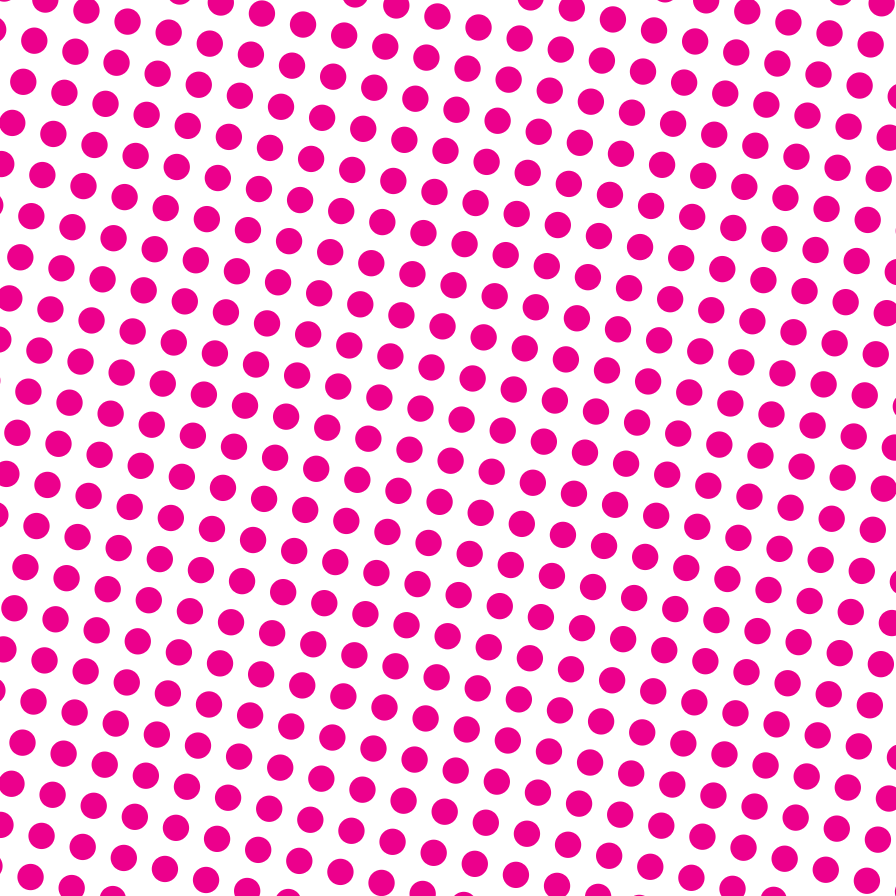
A WebGL 2 fragment shader for this pattern:

```glsl
#version 300 es
precision highp float;
// Halftone screen: a square lattice of equal magenta dots on white, tilted 15 degrees.

#define PITCH 0.04751                 // dot spacing, in canvas heights
#define RADIUS 0.309                  // dot radius, in pitches
#define TILT_DEGREES -15.0            // lattice rotation, counter-clockwise
#define ANCHOR vec2(0.5029, 0.4858)   // centre of one dot
#define INK vec3(0.925, 0.0, 0.549)
#define PAPER vec3(1.0)

uniform vec2 u_resolution;
out vec4 fragColor;

// Rotates a point into the axes of a frame turned by the given angle.
vec2 toRotatedFrame(vec2 point, float angle) {
    float c = cos(angle);
    float s = sin(angle);
    return vec2(c * point.x + s * point.y, c * point.y - s * point.x);
}

// Signed distance to the nearest dot, in canvas heights.
float dotDistance(vec2 point) {
    vec2 lattice = toRotatedFrame(point - ANCHOR, radians(TILT_DEGREES)) / PITCH;
    vec2 fromCentre = fract(lattice + 0.5) - 0.5;
    return (length(fromCentre) - RADIUS) * PITCH;
}

void main() {
    vec2 uv = gl_FragCoord.xy / u_resolution.y;

    // Edge coverage over one output sample.
    float sampleWidth = 1.0 / u_resolution.y;
    float coverage = clamp(0.5 - dotDistance(uv) / sampleWidth, 0.0, 1.0);

    fragColor = vec4(mix(PAPER, INK, coverage), 1.0);
}
```
